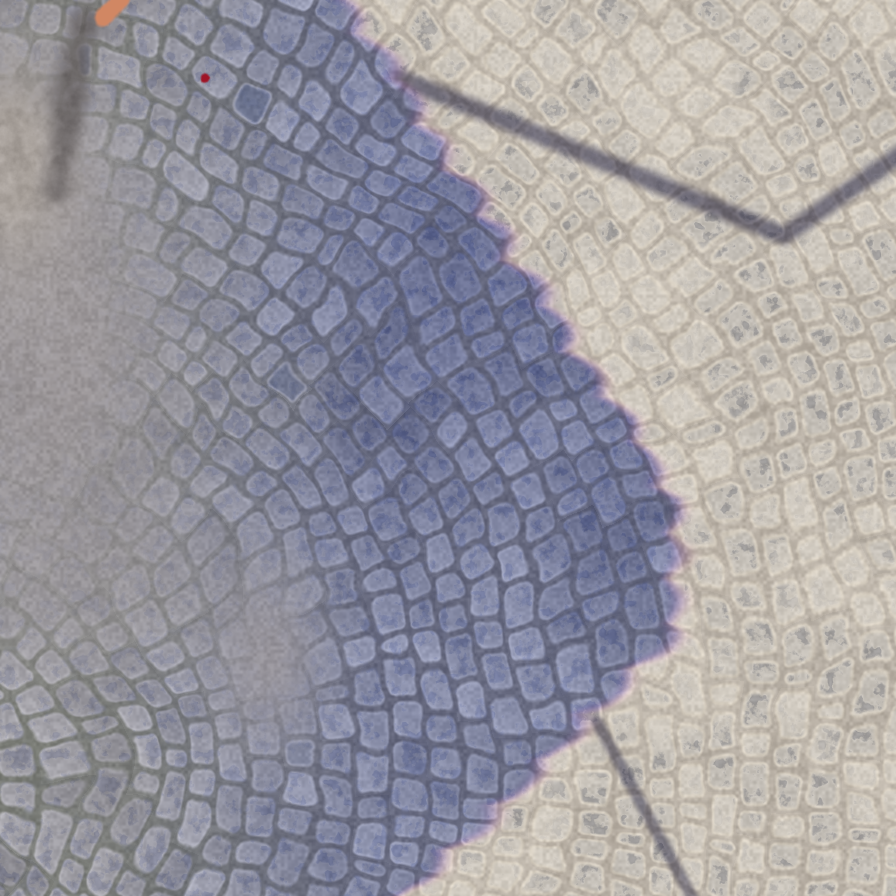
Reproduce this texture procedurally as a Shadertoy shader.

```glsl
float hash(vec2 p) {
    vec3 q = fract(vec3(p.xyx) * 0.1031);
    q += dot(q, q.yzx + 33.33);
    return fract((q.x + q.y) * q.z);
}

float noise(vec2 p) {
    vec2 i = floor(p), f = fract(p);
    f = f * f * (3.0 - 2.0 * f);
    return mix(mix(hash(i), hash(i + vec2(1, 0)), f.x),
               mix(hash(i + vec2(0, 1)), hash(i + vec2(1, 1)), f.x), f.y);
}

float fbm(vec2 p) {
    float sum = 0.0, amp = 0.5;
    for (int i = 0; i < 4; i++) {
        sum += amp * noise(p);
        p = mat2(1.6, 1.2, -1.2, 1.6) * p + 7.3;
        amp *= 0.5;
    }
    return sum / 0.94;
}

float segment(vec2 p, vec2 a, vec2 b) {
    vec2 ab = b - a;
    return length(p - a - ab * clamp(dot(p - a, ab) / dot(ab, ab), 0.0, 1.0));
}

float blob(vec2 p, vec2 center, vec2 radius) {
    vec2 q = (p - center) / radius;
    return exp(-dot(q, q));
}

// Cobbles in concentric arcs: x = joint distance, y = stone hash, z = tilt
vec3 cobbles(vec2 p) {
    vec2 bend = vec2(noise(p * 7.0), noise(p * 7.0 + 40.0)) - 0.5;
    vec2 wobble = vec2(noise(p * 38.0), noise(p * 38.0 + 90.0)) - 0.5;
    vec2 q = p - vec2(-0.1, 0.15) + bend * 0.045 + wobble * 0.009;
    float size = 0.039;
    float ring = length(q) / size, row = floor(ring);
    float along = atan(q.y, q.x) * (row + 0.5) / 1.08 + hash(vec2(row, 3.0)) + 200.0;
    float col = floor(along);
    if (along - col < 0.5 * hash(vec2(col, row))) col -= 1.0;
    float left = col + 0.5 * hash(vec2(col, row));
    float right = col + 1.0 + 0.5 * hash(vec2(col + 1.0, row));
    vec2 edge = size * vec2(min(along - left, right - along), min(ring - row, row + 1.0 - ring));
    float d = 0.011 - length(max(0.011 - edge, 0.0));
    float tilt = ring - row + (along - left) / (right - left) - 1.0;
    return vec3(d, hash(vec2(col + 17.0, row + 5.0)), tilt);
}

// Positive inside the large scalloped shadow
float shadowDepth(vec2 p) {
    float upper = (0.384 + (1.0 - p.y) * 0.67 - p.x) * 0.831;
    float lower = (0.456 + p.y * 1.017 - p.x) * 0.701;
    float d = min(min(upper, lower), 0.757 - p.x);
    return d + 0.014 * (abs(sin(p.y * 62.0)) - 0.6) + 0.012 * (noise(p * 28.0) - 0.5);
}

void mainImage(out vec4 fragColor, in vec2 fragCoord) {
    vec2 p = fragCoord / iResolution.xy;
    vec3 stone = cobbles(p);
    float broad = fbm(p * 9.0);
    float grain = fbm(p * 95.0);
    float fine = noise(p * 260.0);
    float depth = shadowDepth(p);

    // Dust hides the joints on the left
    float dust = blob(p, vec2(0.05, 0.6), vec2(0.13, 0.19)) + blob(p, vec2(0.0, 0.8), vec2(0.09, 0.13))
               + 0.75 * blob(p, vec2(0.3, 0.27), vec2(0.06, 0.1)) + 0.4 * blob(p, vec2(0.1, 0.36), vec2(0.16, 0.1));
    dust = clamp(dust * (0.65 + 0.7 * broad), 0.0, 0.92);
    float clean = 1.0 - dust;
    float joint = 1.0 - smoothstep(0.001, 0.0055, stone.x + (grain - 0.5) * 0.003);
    float face = smoothstep(0.003, 0.008, stone.x);
    float rim = smoothstep(0.001, 0.004, stone.x) * (1.0 - smoothstep(0.004, 0.009, stone.x));
    float speckle = smoothstep(0.5, 0.72, grain + 0.25 * (fine - 0.5));

    // Sunlit paving
    float worn = smoothstep(0.35, 0.65, broad + 0.4 * (stone.y - 0.5));
    vec3 lit = mix(vec3(0.8, 0.775, 0.735), vec3(0.745, 0.725, 0.695), worn);
    lit -= vec3(0.18, 0.17, 0.145) * speckle * face * (0.35 + 0.65 * worn);
    lit = mix(lit, vec3(0.83, 0.795, 0.735), 0.7 * rim);
    lit = mix(lit, vec3(0.65, 0.61, 0.56), joint * (0.3 + 0.5 * broad));
    lit += 0.1 * (fine - 0.5) + 0.07 * (grain - 0.5) + 0.03;

    // Shaded paving, bluest beside the upper edge
    float blue = smoothstep(0.08, 0.47, p.x + 0.15 * (broad - 0.5));
    float deep = blob(p, vec2(0.53, 0.68), vec2(0.15, 0.2)) + 0.6 * blob(p, vec2(0.7, 0.42), vec2(0.1, 0.13))
               + 0.4 * blob(p, vec2(0.41, 0.51), vec2(0.07, 0.09));
    vec3 shade = mix(vec3(0.61, 0.605, 0.63), vec3(0.53, 0.55, 0.655), blue);
    shade -= vec3(0.1, 0.095, 0.065) * min(deep, 1.0);
    shade += (0.09 * (stone.y - 0.5) - 0.04 * stone.z + 0.055 * rim) * clean;
    shade -= vec3(0.1, 0.09, 0.055) * speckle * (1.0 - 0.6 * dust);
    float chipped = step(0.965, stone.y) * (1.0 - smoothstep(0.25, 0.45, p.x)) * clean;
    shade = mix(shade, vec3(0.32, 0.36, 0.48), chipped * 0.7 * face);
    vec3 mortar = mix(vec3(0.44, 0.45, 0.42), vec3(0.36, 0.37, 0.45), blue);
    shade = mix(shade, mortar, joint * clean * (0.45 + 0.6 * broad));
    shade = mix(shade, vec3(0.61, 0.585, 0.585) + 0.1 * (grain - 0.5), dust * 0.75);
    shade += 0.09 * (fine - 0.5) + 0.06 * (broad - 0.5);

    // Pale rubble and dark gap in the upper left corner
    float rubble = blob(p, vec2(0.01, 0.82), vec2(0.06, 0.11));
    shade = mix(shade, vec3(0.67, 0.64, 0.61) + 0.2 * (grain - 0.5), min(rubble, 0.8));
    float gap = segment(p, vec2(0.065, 0.79), vec2(0.09, 0.97)) + 0.035 * (broad - 0.4);
    shade = mix(shade, vec3(0.39, 0.37, 0.37) + 0.15 * (grain - 0.5), 0.75 - 0.75 * smoothstep(0.008, 0.035, gap));

    // Shadows of the bent beam, thin pole and large body
    vec2 elbow = vec2(0.875, 0.737);
    float beam = min(segment(p, vec2(0.43, 0.92), elbow), segment(p, elbow, vec2(1.02, 0.838)));
    float pole = segment(p, vec2(0.667, 0.193), vec2(0.777, -0.01));
    float dim = max(1.0 - smoothstep(0.003, 0.017, beam), 0.85 - 0.85 * smoothstep(0.002, 0.011, pole));
    vec3 color = mix(lit, lit * vec3(0.56, 0.56, 0.65), dim);
    color = mix(color, shade, smoothstep(-0.009, 0.009, depth));
    color += vec3(0.035, -0.025, 0.03) * exp(-depth * depth / 0.00008);

    // Fallen leaves
    float ragged = 0.004 * (grain - 0.5);
    float red = length(p - vec2(0.229, 0.913)) + ragged;
    float orange = segment(p, vec2(0.115, 0.98), vec2(0.135, 1.0)) + ragged;
    color = mix(color, vec3(0.62, 0.08, 0.15), 1.0 - smoothstep(0.004, 0.007, red));
    color = mix(color, vec3(0.82, 0.53, 0.39), 1.0 - smoothstep(0.007, 0.012, orange));
    fragColor = vec4(clamp(color, 0.0, 1.0), 1.0);
}
```
